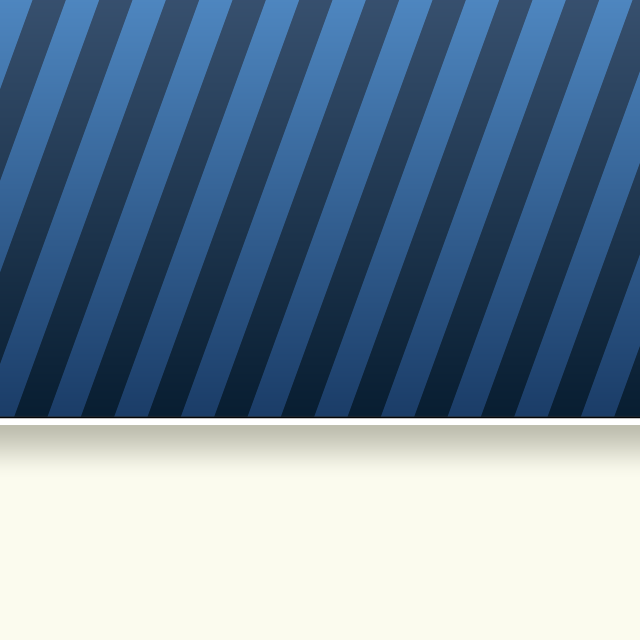
A three.js fragment shader for this background:

```glsl
// Slanted blue stripes darkening downwards, closed by a black hairline and a
// white bar that drops a soft shadow on a cream panel. The stripes are a
// repeated distance; the horizontal layers are stacked with soft steps.

varying vec2 vUv;

#define STRIPE_PERIOD 0.10417
#define STRIPE_SLANT  0.36397
#define STRIPE_START  0.0508
#define BAND_BOTTOM   0.3490
#define BAR_TOP       0.3464
#define BAR_BOTTOM    0.3359
#define SHADOW_TOP    0.3450
#define SHADOW_END    0.2500
#define RIM_WIDTH     0.0013
#define RIM_STRENGTH  0.3
#define EDGE_SOFTNESS 0.0009

const vec3 LIGHT_TOP    = vec3(0.305, 0.525, 0.750);
const vec3 LIGHT_BOTTOM = vec3(0.104, 0.237, 0.405);
const vec3 DARK_TOP     = vec3(0.215, 0.312, 0.430);
const vec3 DARK_BOTTOM  = vec3(0.030, 0.115, 0.192);
const vec3 RIM          = vec3(0.340, 0.360, 0.390);
const vec3 HAIRLINE     = vec3(0.010, 0.015, 0.025);
const vec3 CREAM        = vec3(0.984, 0.984, 0.933);
const vec3 SHADOW       = vec3(0.735, 0.735, 0.675);

// 1 where the value lies above the edge, with a softened border
float above(float edge, float value) {
  return smoothstep(-EDGE_SOFTNESS, EDGE_SOFTNESS, value - edge);
}

// 1 inside the dark stripes, 0 in the light gaps of equal width
float darkStripe(vec2 p) {
  float along = p.x + STRIPE_SLANT * (1.0 - p.y) - STRIPE_START;
  float offset = mod(along + 0.25 * STRIPE_PERIOD, STRIPE_PERIOD);
  float fromCentre = abs(offset - 0.5 * STRIPE_PERIOD);
  float inside = 0.25 * STRIPE_PERIOD - fromCentre;
  return above(0.0, inside * inversesqrt(1.0 + STRIPE_SLANT * STRIPE_SLANT));
}

vec3 stripedBand(vec2 p) {
  float height = clamp((p.y - BAND_BOTTOM) / (1.0 - BAND_BOTTOM), 0.0, 1.0);
  vec3 light = mix(LIGHT_BOTTOM, LIGHT_TOP, height);
  vec3 dark = mix(DARK_BOTTOM, DARK_TOP, height);
  vec3 color = mix(light, dark, darkStripe(p));

  // Faint pale rim along the lower edge
  float rim = 1.0 - above(BAND_BOTTOM + RIM_WIDTH, p.y);
  return mix(color, RIM, RIM_STRENGTH * rim);
}

vec3 shadedPanel(float y) {
  return mix(CREAM, SHADOW, smoothstep(SHADOW_END, SHADOW_TOP, y));
}

void main() {
  // Layers from the bottom up
  vec3 color = shadedPanel(vUv.y);
  color = mix(color, vec3(1.0), above(BAR_BOTTOM, vUv.y));
  color = mix(color, HAIRLINE, above(BAR_TOP, vUv.y));
  color = mix(color, stripedBand(vUv), above(BAND_BOTTOM, vUv.y));
  gl_FragColor = vec4(color, 1.0);
}
```
